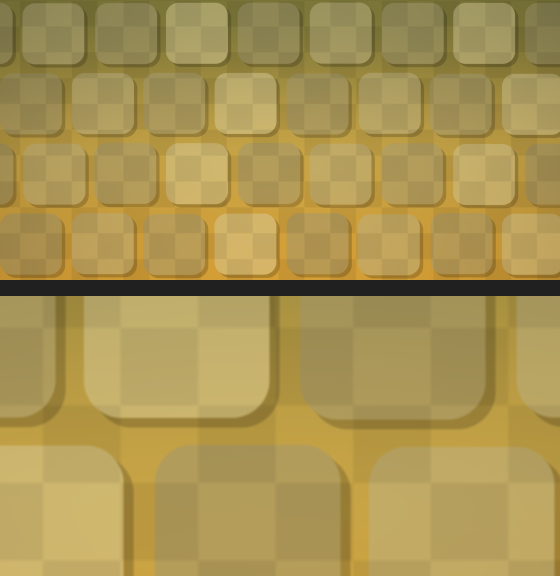
Top: the whole. Bottom: its middle third, enlarged.
This pattern is drawn by a Shadertoy shader. Its source:

```glsl
const vec2 PITCH = vec2(0.256, 0.251);
const vec2 FIRST_TILE = vec2(0.1927, 0.1276);
const float ROW_SHIFT = 0.1732;
const vec2 HALF_SIZE = vec2(0.1105, 0.1090);
const float CORNER = 0.045;
const vec2 SHADOW_OFFSET = vec2(0.0120, -0.0115);
const float EDGE_SOFTNESS = 0.005;
const float CHECK_SIZE = 0.0923;
const vec2 CHECK_ORIGIN = vec2(0.1641, 0.9057);

// Arithmetic hash giving two values in 0..1
vec2 hash22(vec2 p) {
    vec3 q = fract(vec3(p.xyx) * vec3(0.1031, 0.1030, 0.0973));
    q += dot(q, q.yzx + 33.33);
    return fract((q.xx + q.yz) * q.zy);
}

float roundedBox(vec2 p, vec2 halfSize, float radius) {
    vec2 d = abs(p) - halfSize + radius;
    return length(max(d, 0.0)) + min(max(d.x, d.y), 0.0) - radius;
}

float coverage(float dist, float softness) {
    return smoothstep(0.5, -0.5, dist / softness);
}

// Smooth checkerboard, -1 on dark cells and +1 on light cells
float checker(vec2 p, float size, float softness) {
    vec2 wave = abs(fract(p / size * 0.5 - 0.25) - 0.5) - 0.25;
    vec2 edge = clamp(wave * 4.0 * size / softness, -1.0, 1.0);
    return edge.x * edge.y;
}

// Gold at the foot rising to olive
vec3 backdrop(float y) {
    vec3 amber = vec3(0.79, 0.59, 0.20);
    vec3 gold = vec3(0.74, 0.61, 0.26);
    vec3 olive = vec3(0.46, 0.44, 0.21);
    vec3 lower = mix(amber, gold, smoothstep(0.0, 0.5, y));
    return mix(lower, olive, smoothstep(0.4, 1.0, y));
}

// Four tones cycle along each row
float tileTone(float column) {
    float tones[4] = float[4](0.70, 0.62, 0.80, 0.59);
    return tones[int(mod(column, 4.0))];
}

vec3 drawTiles(vec3 base, vec2 uv, float softness) {
    // Staggered rows, with cells centred on tile plus shadow
    float row = floor((uv.y - FIRST_TILE.y - 0.5 * SHADOW_OFFSET.y) / PITCH.y + 0.5);
    float shift = mod(row + 1.0, 2.0) * ROW_SHIFT;
    vec2 p = uv - FIRST_TILE - vec2(shift, row * PITCH.y);
    float column = floor((p.x - 0.5 * SHADOW_OFFSET.x) / PITCH.x + 0.5);
    p.x -= column * PITCH.x;

    // Slight placement wobble
    p -= (hash22(vec2(column, row) + 17.0) - 0.5) * 0.005;

    float shadow = coverage(roundedBox(p - SHADOW_OFFSET, HALF_SIZE, CORNER), softness);
    float tile = coverage(roundedBox(p, HALF_SIZE, CORNER), softness);
    vec3 glaze = tileTone(column) * vec3(1.0, 0.945, 0.71);
    vec3 shaded = base * (1.0 - 0.19 * shadow);
    return mix(shaded, mix(base, glaze, 0.5), tile);
}

void mainImage(out vec4 fragColor, in vec2 fragCoord) {
    float pixel = 1.0 / iResolution.y;
    float softness = max(pixel, EDGE_SOFTNESS);
    vec2 uv = fragCoord * pixel;
    vec2 centred = fragCoord / iResolution.xy - 0.5;

    vec3 color = drawTiles(backdrop(uv.y), uv, softness);

    // Checker tint across tiles and gaps
    color *= 1.0 + 0.035 * checker(uv - CHECK_ORIGIN, CHECK_SIZE, softness);

    // Soft darkening toward the sides
    color *= 1.02 - 0.4 * centred.x * centred.x;
    fragColor = vec4(color, 1.0);
}
```
